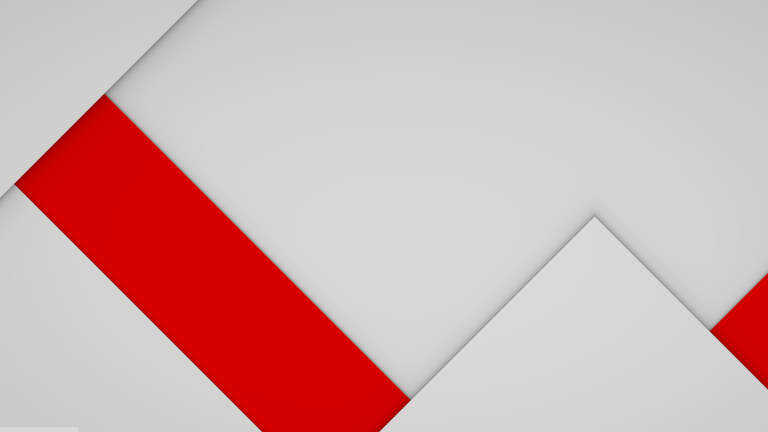
Write a Shadertoy shader that draws this background.

```glsl
// Coverage of a shape from its signed distance (negative inside)
float cover(float d) {
    return smoothstep(0.8, -0.8, d * iResolution.y);
}

// Darkening cast outward from an edge
float shadow(float d, float width, float strength) {
    return 1.0 - strength * exp(-max(d, 0.0) / width);
}

// Quadrant bounded by two perpendicular edges, with a round outer distance
float corner(vec2 d) {
    return min(max(d.x, d.y), 0.0) + length(max(d, 0.0));
}

void mainImage(out vec4 fragColor, in vec2 fragCoord) {
    vec2 p = fragCoord / iResolution.y;
    vec2 uv = fragCoord / iResolution.xy;

    // Diagonal axes: x runs down-right, y runs up-right
    vec2 diagonal = vec2(p.x - p.y, p.x + p.y) * 0.70711;

    // Signed distances to the sheets of paper
    float topSheet = diagonal.x + 0.3830;
    float lowerSheet = diagonal.y - 0.4289;
    float redBand = abs(diagonal.y - 0.5766) - 0.1477;
    float peak = corner(vec2(0.6204 - diagonal.x, diagonal.y - 1.3262));
    float redCorner = corner(vec2(0.9968 - diagonal.x, 1.3262 - diagonal.y));

    // Paper tones under a soft vignette
    vec2 fromCenter = uv - vec2(0.53, 0.43);
    float light = 1.0 - 0.17 * dot(fromCenter, fromCenter);
    vec3 paper = vec3(0.847, 0.845, 0.843) * light;
    vec3 red = vec3(0.838, 0.002, 0.0) * mix(1.0, light, 0.4);

    // Back sheet with shadows from both red strips
    vec3 color = paper;
    color *= shadow(redBand, 0.004, 0.30) * shadow(redBand, 0.022, 0.07);
    color *= shadow(redCorner, 0.004, 0.25) * shadow(redCorner, 0.02, 0.06);

    // Red strips, shaded along the lower sheet
    vec3 bandColor = red * shadow(lowerSheet, 0.004, 0.28);
    color = mix(color, bandColor, cover(redBand));
    color = mix(color, red, cover(redCorner));
    color = mix(color, paper * 1.005, cover(lowerSheet));

    // Front peak and its shadow
    color *= shadow(peak, 0.005, 0.28) * shadow(peak, 0.022, 0.10);
    color = mix(color, paper * 1.015, cover(peak));

    // Upper left sheet and its shadow
    color *= shadow(topSheet, 0.006, 0.28) * shadow(topSheet, 0.028, 0.14);
    color = mix(color, paper * 1.01, cover(topSheet));

    // Pale strip in the lower left corner
    vec2 strip = abs(p - vec2(0.085, 0.0)) - vec2(0.092, 0.007);
    float stripDistance = corner(strip) - 0.004;
    color = mix(color, vec3(0.86), 0.8 * cover(stripDistance));

    fragColor = vec4(color, 1.0);
}
```
